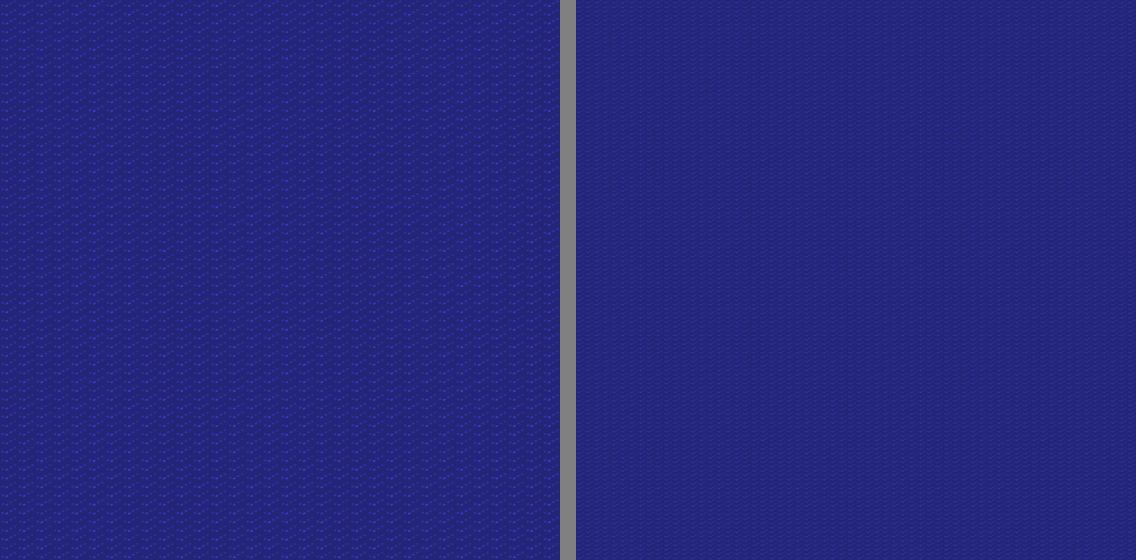
Left, the tile; right, the same tile 2 across and 2 down.
This texture is drawn by a WebGL 2 fragment shader. Its source:

```glsl
#version 300 es
precision highp float;
// Deep blue woven cloth: a fine grid of slanted clusters of tiny bright stitches.

uniform vec2 u_resolution;
out vec4 fragColor;

const float TAU = 6.2831853;
const vec2 REPEATS = vec2(32.0, 64.0); // clusters across and down
const vec2 STREAKS = vec2(-10.0, 27.0); // diagonal streaks over the canvas
const float THREAD = 1.0 / 512.0;      // thread width in canvas units
const float SLANT = 0.36;              // rise of a cluster
const int STITCHES = 4;                // stitches in each cluster

const vec3 CLOTH = vec3(0.139, 0.146, 0.475);
const vec3 SHEEN = vec3(0.160, 0.163, 0.535);
const vec3 STITCH = vec3(0.225, 0.236, 0.755);

float hash(vec2 p) {
    return fract(sin(dot(p, vec2(127.1, 311.7))) * 43758.5453);
}

// Coverage of a soft slanted dash around the origin, in threads.
float dash(vec2 p, float halfLength, float radius, float soft) {
    vec2 along = normalize(vec2(1.0, SLANT));
    p -= along * clamp(dot(p, along), -halfLength, halfLength);
    return 1.0 - smoothstep(-soft, soft, length(p) - radius);
}

// Diagonal light and dark, seamless because the frequencies are whole.
float streak(vec2 uv) {
    return 0.5 + 0.5 * cos(TAU * dot(STREAKS, uv));
}

// x: bright stitches, y: sheen around them; p counts clusters.
vec2 cluster(vec2 p, float soft) {
    vec2 cell = mod(floor(p), REPEATS);
    vec2 local = (fract(p) - 0.5) / (REPEATS * THREAD);
    float light = mix(0.72, 1.0, streak((cell + 0.5) / REPEATS));
    light *= mix(0.92, 1.0, hash(cell));
    vec2 cover = vec2(0.0);
    for (int i = 0; i < STITCHES; i++) {
        float k = float(i);
        float across = 3.7 * k - 5.5;
        vec2 center = vec2(across, SLANT * across + 1.1 * cos(2.4 * k));
        float strength = mix(0.35, 1.0, 0.5 + 0.5 * cos(1.9 * (k - 1.0)));
        float stitch = dash(local - center, 0.5 * strength, 0.75, soft);
        float halo = dash(local - center, 0.5, 1.3, soft + 0.2);
        cover = max(cover, vec2(stitch * strength, halo) * light);
    }
    return cover;
}

void main() {
    vec2 uv = gl_FragCoord.xy / u_resolution;
    float pixel = 1.0 / min(u_resolution.x, u_resolution.y);
    float soft = max(0.3, 0.5 * pixel / THREAD);

    vec2 cover = cluster(REPEATS * uv, soft);

    // Faint upright bands and diagonal furrows tint the ground.
    float bands = cos(TAU * (3.0 * uv.x - 0.42));
    vec3 color = CLOTH * (0.985 + 0.025 * streak(uv) + 0.005 * bands);
    color = mix(color, SHEEN, 0.7 * cover.y);
    color = mix(color, STITCH, cover.x);
    fragColor = vec4(color, 1.0);
}
```
